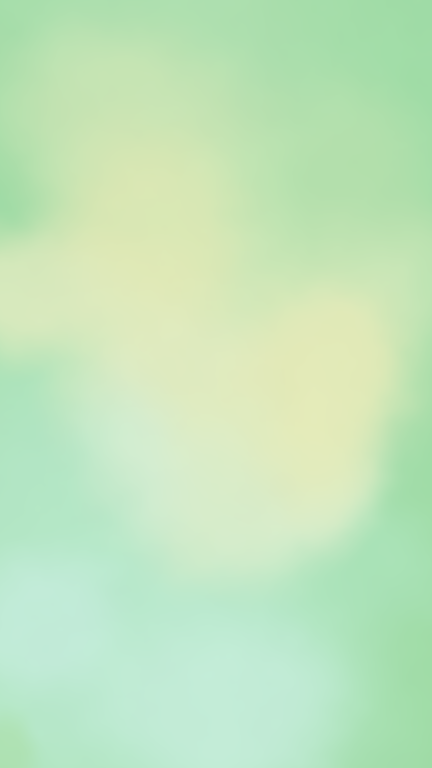
This background is drawn by a WebGL 2 fragment shader. Its source:

```glsl
#version 300 es
precision highp float;
// Soft watercolour sky: a warm cream cloud over leaf green, with mint mist below.
// Elliptical washes are blended on a noise-warped plane; the cloud is a soft
// union of washes, tinted from pale mint at its foot to yellow green on top.
uniform vec2 u_resolution;
out vec4 fragColor;

float hash(vec2 p) {
  return fract(sin(dot(p, vec2(127.1, 311.7))) * 43758.5453);
}

float noise(vec2 p) {
  vec2 i = floor(p), f = fract(p);
  f = f * f * (3.0 - 2.0 * f);
  return mix(mix(hash(i), hash(i + vec2(1, 0)), f.x),
             mix(hash(i + vec2(0, 1)), hash(i + vec2(1, 1)), f.x), f.y);
}

float fbm(vec2 p) {
  float sum = 0.0, gain = 0.5;
  for (int i = 0; i < 4; i++) {
    sum += gain * noise(p);
    p = p * 2.03 + 17.3;
    gain *= 0.5;
  }
  return sum;
}

// Soft ellipse: 1 at its heart, fading to 0 past its radii
float wash(vec2 p, vec2 center, vec2 radii) {
  return smoothstep(1.35, 0.35, length((p - center) / radii));
}

// Green ground with mint mist pooling at the lower left
vec3 ground(vec2 p) {
  vec3 color = vec3(0.625, 0.86, 0.65);
  color = mix(color, vec3(0.69, 0.875, 0.69), 0.8 * wash(p, vec2(0.22, 0.94), vec2(0.24, 0.18)));
  color = mix(color, vec3(0.70, 0.90, 0.77), wash(p, vec2(0.10, 0.28), vec2(0.38, 0.33)));
  color = mix(color, vec3(0.73, 0.915, 0.81), 0.9 * wash(p, vec2(0.22, 0.10), vec2(0.28, 0.20)));
  color = mix(color, vec3(0.77, 0.925, 0.86), 0.8 * wash(p, vec2(0.05, 0.18), vec2(0.11, 0.09)));
  color = mix(color, vec3(0.77, 0.925, 0.85), 0.8 * wash(p, vec2(0.28, 0.08), vec2(0.16, 0.11)));
  color = mix(color, vec3(0.67, 0.89, 0.73), 0.7 * wash(p, vec2(0.49, 0.25), vec2(0.12, 0.08)));
  return mix(color, vec3(0.68, 0.88, 0.68), 0.7 * wash(p, vec2(0.0, 0.02), vec2(0.04, 0.05)));
}

// Coverage of the cloud as a soft union of its lobes
float cloudCover(vec2 p) {
  float gap = 1.0 - 0.72 * wash(p, vec2(0.16, 0.85), vec2(0.18, 0.12));
  gap *= 1.0 - 0.85 * wash(p, vec2(0.20, 0.70), vec2(0.16, 0.16));
  gap *= 1.0 - 0.85 * wash(p, vec2(0.06, 0.63), vec2(0.17, 0.09));
  gap *= 1.0 - wash(p, vec2(0.25, 0.52), vec2(0.17, 0.19));
  gap *= 1.0 - 0.95 * wash(p, vec2(0.40, 0.52), vec2(0.145, 0.18));
  gap *= 1.0 - 0.95 * wash(p, vec2(0.30, 0.36), vec2(0.16, 0.13));
  gap *= 1.0 - 0.85 * wash(p, vec2(0.41, 0.37), vec2(0.09, 0.10));
  gap *= 1.0 - 0.42 * wash(p, vec2(0.41, 0.76), vec2(0.15, 0.14));
  gap *= 1.0 - 0.45 * wash(p, vec2(0.54, 0.64), vec2(0.08, 0.10));
  return 1.0 - gap;
}

// Cloud tint by height, with two yellow glows and a cool lower left
vec3 cloudColor(vec2 p) {
  vec3 color = mix(vec3(0.85, 0.93, 0.80), vec3(0.875, 0.92, 0.75), smoothstep(0.27, 0.52, p.y));
  color = mix(color, vec3(0.81, 0.90, 0.71), smoothstep(0.60, 0.80, p.y));
  color = mix(color, vec3(0.82, 0.91, 0.72), 0.7 * wash(p, vec2(0.32, 0.68), vec2(0.10, 0.12)));
  color = mix(color, vec3(0.89, 0.915, 0.71), 0.8 * wash(p, vec2(0.19, 0.71), vec2(0.12, 0.13)));
  color = mix(color, vec3(0.90, 0.915, 0.71), 0.75 * wash(p, vec2(0.42, 0.49), vec2(0.11, 0.16)));
  return mix(color, vec3(0.83, 0.93, 0.83), 0.8 * wash(p, vec2(0.16, 0.38), vec2(0.10, 0.14)));
}

void main() {
  // Height spans 0 to 1; width keeps the same unit
  vec2 p = gl_FragCoord.xy / u_resolution.y;
  p.x += 0.5 * (0.5625 - u_resolution.x / u_resolution.y);

  // Ragged, watery edges
  vec2 drift = vec2(fbm(p * 8.0), fbm(p * 8.0 + 41.0)) - 0.47;
  vec2 q = p + 0.07 * drift;

  vec3 color = mix(ground(q), cloudColor(q), cloudCover(q));

  // Faint paper mottling
  color += 0.018 * (fbm(p * 14.0 + 9.0) - 0.47);
  fragColor = vec4(color, 1.0);
}
```
